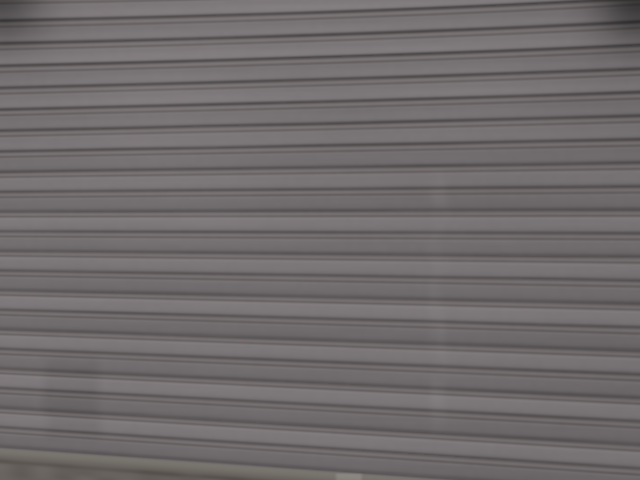
Reproduce this texture procedurally as a WebGL 1 fragment shader.

```glsl
precision mediump float;
// A closed grey roller shutter: about 22 horizontal slats fanning out to the right.
// Each slat is a profile of grooves and a ridge across a warped row coordinate;
// alternating tones, stains, brushed noise and a pale foot rail add the wear.

uniform vec2 u_resolution;

float hash(vec2 p) {
  p = fract(p * vec2(0.1031, 0.1137));
  p += dot(p, p.yx + 33.33);
  return fract((p.x + p.y) * p.x * 7.31);
}

float noise(vec2 p) {
  vec2 i = floor(p), f = fract(p);
  f = f * f * (3.0 - 2.0 * f);
  return mix(mix(hash(i), hash(i + vec2(1.0, 0.0)), f.x),
             mix(hash(i + vec2(0.0, 1.0)), hash(i + 1.0), f.x), f.y);
}

// Soft line of given half width, widened to cover at least part of a pixel
float softLine(float d, float width, float pixel) {
  float w2 = width * width;
  float spread = w2 + 0.12 * pixel * pixel;
  return exp(-0.5 * d * d / spread) * sqrt(w2 / spread);
}

// Soft-edged interval from a to b
float band(float v, float a, float b, float soft) {
  return smoothstep(a - soft, a + soft, v) * (1.0 - smoothstep(b - soft, b + soft, v));
}

void main() {
  vec2 uv = gl_FragCoord.xy / u_resolution;
  float x = uv.x;
  float y = 1.0 - uv.y;

  // Slat rows: level at mid height, wider apart on the right and at the top left
  float pitch = 0.0408 + 0.0082 * x;
  float d = y - 0.441 + 0.004 * x;
  float lift = min(d, 0.0);
  float row = d / pitch + 4.8 * lift * lift * (1.0 - x) * (1.0 - x);
  float slat = floor(row);
  float t = row - slat;
  float pixel = 1.0 / (u_resolution.y * pitch);
  float upper = 1.0 - smoothstep(0.1, 0.5, y);

  // Broad light over the sheet
  float light = 0.446 + 0.022 * upper * (1.0 - 0.7 * x);
  light += 0.016 * exp(-8.0 * (x - 0.42) * (x - 0.42)) - 0.014 * x * y;
  light += 0.02 * (noise(vec2(x * 4.0, y * 5.0) + 3.0) - 0.5);

  // Flat face: alternating tone low down, a gradient, and slight differences
  float face = smoothstep(0.22, 0.32, t) * (1.0 - smoothstep(0.88, 1.0, t));
  float parity = 1.0 - 2.0 * mod(slat + 20.0, 2.0);
  float tone = parity * mix(0.006, 0.023, smoothstep(0.25, 0.5, y));
  tone += 0.016 * (hash(vec2(slat + 40.0, 7.0)) - 0.5);
  tone += (t - 0.6) * mix(-0.03, 0.09, upper);
  light += face * tone;

  // Main groove, rounded ridge below it, then a fine second groove
  float toGroove = min(t, 1.0 - t);
  float grooveDepth = mix(0.08, 0.135, upper) * (0.85 + 0.3 * noise(vec2(x * 6.0, slat + 50.0)));
  float rim = softLine(t - 0.36, 0.04, pixel);
  light -= grooveDepth * softLine(toGroove, 0.06, pixel);
  light -= 0.03 * softLine(toGroove, 0.12, pixel);
  light += 0.012 * softLine(t - 0.16, 0.05, pixel);
  light -= 0.068 * softLine(t - 0.26, 0.045, pixel);
  light += 0.016 * rim;

  // Brushed grain, a pale vertical run and a dull patch at lower left
  light += 0.008 * (noise(vec2(x * 9.0, y * 150.0)) - 0.5);
  light += 0.006 * (noise(vec2(x * 90.0, y * 70.0)) - 0.5);
  float wobble = 0.012 * (noise(vec2(y * 25.0, 4.0)) - 0.5);
  float run = band(x + wobble, 0.672, 0.696, 0.009) * band(y, 0.36, 0.88, 0.06);
  light += 0.026 * run * noise(vec2(x * 40.0, y * 22.0));
  float patchArea = band(x + wobble, 0.068, 0.152, 0.012) * band(y, 0.75, 0.91, 0.03);
  light -= 0.026 * patchArea;

  // Neutral steel with a faint warm cast in the ridge
  vec3 color = light * vec3(1.022, 0.98, 0.995);
  color += vec3(0.009, 0.002, -0.005) * softLine(t - 0.17, 0.07, pixel);

  // Foot rail and the ground beneath it, visible at the lower left
  float below = row - 12.0;
  float rail = smoothstep(0.0, 0.2, below);
  vec3 railColor = mix(vec3(0.47, 0.455, 0.43), vec3(0.40, 0.38, 0.36),
                       smoothstep(0.2, 0.7, below));
  railColor -= 0.05 * softLine(below - 0.75, 0.08, pixel);
  railColor += 0.05 * (noise(vec2(x * 30.0, below * 3.0)) - 0.5) * smoothstep(0.4, 0.9, below);
  color = mix(color, railColor, rail);
  color += 0.07 * band(x, 0.525, 0.565, 0.004) * smoothstep(0.983, 0.99, y);

  // Darkened upper corners
  vec2 corner = vec2(min(x, 1.0 - x) * 1.333, y);
  color *= 1.0 - mix(0.36, 0.48, x) * exp(-dot(corner, corner) * 130.0);

  gl_FragColor = vec4(color, 1.0);
}
```
